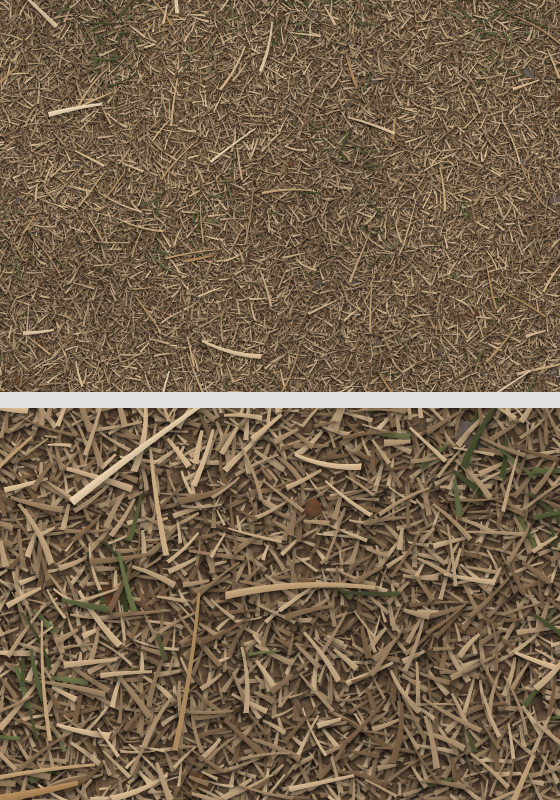
Top: the whole. Bottom: its middle third, enlarged.
Reproduce this texture procedurally as a Shadertoy shader.

```glsl
// Dry trampled straw and chaff over brown soil, with sparse tufts of green grass.

const float PI = 3.14159;
const vec3 SOIL_DARK   = vec3(0.33, 0.25, 0.18);
const vec3 SOIL_LIGHT  = vec3(0.53, 0.43, 0.33);
const vec3 STRAW_DARK  = vec3(0.45, 0.35, 0.25);
const vec3 STRAW_LIGHT = vec3(0.83, 0.72, 0.57);
const vec3 STRAW_PALE  = vec3(0.86, 0.78, 0.66);
const vec3 STRAW_GOLD  = vec3(0.66, 0.51, 0.33);
const vec3 GRASS_DARK  = vec3(0.25, 0.28, 0.16);
const vec3 GRASS_LIGHT = vec3(0.43, 0.46, 0.29);
const vec3 CHIP_GREY   = vec3(0.43, 0.38, 0.35);
const vec3 CHIP_BROWN  = vec3(0.41, 0.28, 0.19);

vec3 hash3(vec2 cell, float seed) {
    vec3 h = fract((cell.xyx + seed * 17.3) * vec3(0.1031, 0.1030, 0.0973));
    h += dot(h, h.yxz + 33.33);
    return fract((h.xxy + h.yzz) * h.zyx);
}

vec2 rotate(vec2 v, float angle) {
    float c = cos(angle), s = sin(angle);
    return vec2(c * v.x + s * v.y, c * v.y - s * v.x);
}

// Smooth irregular field in about -1..1
float layeredSines(vec2 p) {
    float sum = 0.0, weight = 0.5;
    for (int i = 0; i < 4; i++) {
        p = rotate(p, 1.1) * 1.6 + 2.3;
        sum += weight * sin(p.x + 1.3 * sin(p.y)) * cos(p.y * 0.8);
        weight *= 0.7;
    }
    return sum;
}

// x: distance to the nearest cell point, y: random tone of that cell
vec2 cellular(vec2 p, float seed) {
    vec2 nearest = vec2(9.0, 0.0);
    for (int y = -1; y <= 1; y++)
    for (int x = -1; x <= 1; x++) {
        vec2 cell = floor(p) + vec2(x, y);
        vec3 rnd = hash3(cell, seed);
        float d = length(p - cell - rnd.xy);
        if (d < nearest.x) nearest = vec2(d, rnd.z);
    }
    return nearest;
}

// Share of grass at a place: tufts, mostly in the upper part
float grassCover(vec2 p) {
    float tufts = smoothstep(0.05, 0.6, layeredSines(p * 6.0));
    return tufts * mix(0.25, 1.0, smoothstep(0.2, 0.6, p.y));
}

// One curved, tapered blade per cell, each with a shadow on its lower side
vec3 scatterBlades(vec3 under, vec2 p, float cells, float seed, float halfWidth,
                   float density, float tufting, vec3 dark, vec3 light, float px) {
    vec3 col = under;
    for (int y = -1; y <= 1; y++)
    for (int x = -1; x <= 1; x++) {
        vec2 cell = floor(p * cells) + vec2(x, y);
        vec3 place = hash3(cell, seed);
        vec3 form = hash3(cell, seed + 57.0);
        float keep = density;
        if (tufting > 0.0) keep *= mix(1.0, grassCover((cell + 0.5) / cells), tufting);
        if (place.z > keep) continue;

        float angle = form.x * PI;
        vec2 q = rotate(p * cells - cell - place.xy, angle);
        q.y += (fract(form.z * 13.0) - 0.5) * 0.3 * q.x * q.x;
        float reach = mix(0.25, 0.88, form.y);
        float along = clamp(q.x / reach * 0.5 + 0.5, 0.0, 1.0);
        float width = halfWidth * mix(0.6, 1.4, fract(form.y * 7.0)) * mix(1.1, 0.55, along);
        float d = max(abs(q.y) / cells - width, (abs(q.x) - reach) / cells);

        float across = q.y / (cells * width);
        float lit = across * cos(angle);
        float shadow = exp(-max(d, 0.0) / (1.3 * halfWidth)) * smoothstep(0.8, -1.2, lit);
        col *= 1.0 - 0.42 * shadow;
        vec3 tone = mix(dark, light, form.z) * (1.0 + 0.09 * clamp(lit, -1.0, 1.0));
        col = mix(col, tone, clamp(0.5 - d / px, 0.0, 1.0));
    }
    return col;
}

// Rare ragged crumbs of leaf and clod
vec3 scatterChips(vec3 under, vec2 p, float cells, float seed, float density, float px) {
    vec2 cell = floor(p * cells);
    vec3 place = hash3(cell, seed);
    vec3 form = hash3(cell, seed + 31.0);
    if (place.z > density) return under;
    vec2 q = rotate(fract(p * cells) - mix(vec2(0.35), vec2(0.65), place.xy), form.x * PI);
    float ragged = 0.05 * layeredSines(q * 14.0 + form.xy * 20.0);
    float d = (length(q * vec2(1.0, 1.5)) - mix(0.12, 0.24, form.y) + ragged) / cells;
    vec3 tone = mix(CHIP_GREY, CHIP_BROWN, step(0.6, form.z)) * (1.0 + 2.0 * ragged);
    vec3 col = under * (1.0 - 0.3 * exp(-max(d, 0.0) * 300.0));
    return mix(col, tone, clamp(0.5 - d / px, 0.0, 1.0));
}

void mainImage(out vec4 fragColor, in vec2 fragCoord) {
    vec2 p = fragCoord / iResolution.y;
    float px = 1.0 / iResolution.y;

    // Crumbly soil
    vec2 crumb = cellular(p * 110.0, 3.0);
    vec3 col = mix(SOIL_LIGHT, SOIL_DARK, clamp(0.6 * crumb.x + 0.5 * crumb.y, 0.0, 1.0));

    // Chaff, from fine and low to longer and higher
    for (int i = 0; i < 9; i++) {
        float height = float(i) / 8.0;
        col = scatterBlades(col, p, mix(72.0, 30.0, height), float(i) + 5.0,
                            mix(0.0012, 0.0020, height), 0.95, 0.0, STRAW_DARK, STRAW_LIGHT, px);
        if (i == 5) col = scatterChips(col, p, 13.0, 71.0, 0.13, px);
        if (i == 6) col = scatterBlades(col, p, 32.0, 41.0, 0.0021, 0.8, 1.0, GRASS_DARK, GRASS_LIGHT, px);
    }

    // Grass tips, long stalks and a few broad pale husks
    col = scatterBlades(col, p, 26.0, 43.0, 0.0020, 0.5, 1.0, GRASS_DARK, GRASS_LIGHT, px);
    col = scatterBlades(col, p, 12.0, 47.0, 0.0026, 0.32, 0.0, STRAW_GOLD, STRAW_LIGHT, px);
    col = scatterBlades(col, p, 10.0, 53.0, 0.0042, 0.06, 0.0, STRAW_LIGHT, STRAW_PALE, px);

    // Broad uneven tone
    col *= 1.0 + 0.07 * layeredSines(p * 3.0 + 4.0);
    fragColor = vec4(col, 1.0);
}
```
